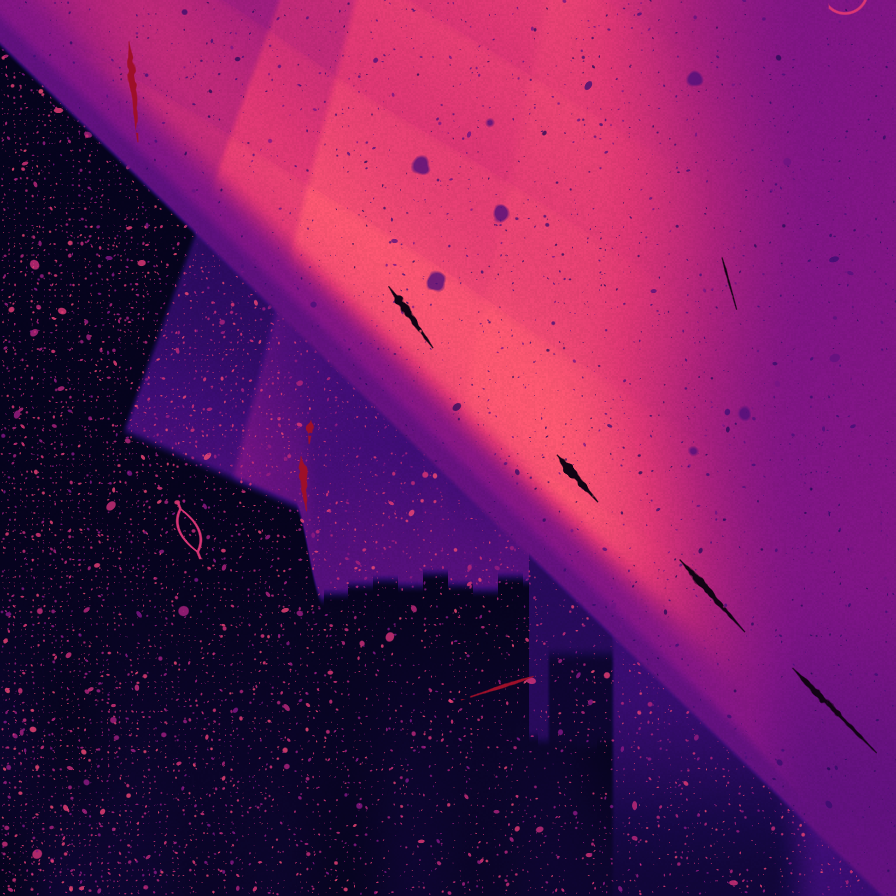
Give the GLSL for this background, as a Shadertoy shader.

```glsl
// Diagonal magenta light leak over dark navy, with beams, a blocky skyline, dust and scratches.

float hash(vec2 p) {
    vec3 q = fract(vec3(p.xyx) * 0.1031);
    q += dot(q, q.yzx + 33.33);
    return fract((q.x + q.y) * q.z);
}

float noise(vec2 p) {
    vec2 i = floor(p), f = fract(p);
    f = f * f * (3.0 - 2.0 * f);
    return mix(mix(hash(i), hash(i + vec2(1, 0)), f.x),
               mix(hash(i + vec2(0, 1)), hash(i + vec2(1, 1)), f.x), f.y);
}

// Colour ramp from navy through purple to hot pink, heat in 0..6
vec3 ramp(float heat) {
    vec3 stops[7] = vec3[7](vec3(.012, .01, .09), vec3(.09, .03, .28), vec3(.24, .05, .46),
        vec3(.49, .08, .52), vec3(.67, .13, .48), vec3(.86, .21, .45), vec3(.98, .34, .44));
    vec3 col = stops[0];
    for (int i = 1; i < 7; i++) col = mix(col, stops[i], clamp(heat - float(i - 1), 0.0, 1.0));
    return col;
}

float cover(float d, float px) { return clamp(0.5 - d / px, 0.0, 1.0); }

// One irregular, randomly turned speck per occupied grid cell
float specks(vec2 p, float cells, float density, float px) {
    vec2 id = floor(p * cells);
    float pick = hash(id + cells), size = hash(id + 7.3), a = 6.283 * hash(id + 19.1);
    vec2 q = fract(p * cells) - 0.3 - 0.4 * vec2(hash(id + 3.7), hash(id + 11.9));
    q = mat2(cos(a), -sin(a), sin(a), cos(a)) * q;
    q.y *= 1.0 + 0.9 * hash(id + 5.5);
    float r = 0.05 + 0.17 * size * size;
    return step(pick, density) * cover((length(q) - r) / cells, px);
}

// Tapered scratch with a ragged outline
float scratch(vec2 p, vec2 a, vec2 b, float width, float px) {
    vec2 ab = b - a;
    float t = clamp(dot(p - a, ab) / dot(ab, ab), 0.0, 1.0);
    float ragged = width * (1.0 - t) * smoothstep(0.0, 0.3, t) * (0.4 + noise(p * 190.0));
    float gaps = smoothstep(0.2, 0.35, noise(p * 130.0 + 4.0) + 0.4 * (1.0 - t));
    return gaps * cover(length(p - a - ab * t) - ragged - 0.0006, px);
}

float blot(vec2 p, vec2 c, float r, float px) {
    return cover(length(p - c) - r * (0.7 + 0.5 * noise(p * 120.0)), px + 0.002);
}

void mainImage(out vec4 fragColor, in vec2 fragCoord) {
    vec2 p = fragCoord / iResolution.xy;
    float px = 1.3 / min(iResolution.x, iResolution.y);
    float side = p.y + 0.965 * p.x - 0.95;            // above zero: lit side
    float edgeA = p.x - 0.312 + 0.36 * (1.0 - p.y);   // left edges of the beams
    float edgeB = p.x - 0.397 + 0.256 * (1.0 - p.y);
    float beamA = smoothstep(-0.005, 0.005, edgeA);
    float beamB = smoothstep(-0.006, 0.006, edgeB);
    float cloud = noise(p * 4.0) - 0.5;

    // Lit side: pink core, purple right, facets and rim band
    float lit = mix(5.1, 3.05, smoothstep(0.64, 0.93, p.x + 0.09 * cloud));
    lit += 0.75 * exp(-70.0 * pow(side - 0.16, 2.0)) * smoothstep(0.9, 0.6, p.x);
    lit -= 0.65 * (1.0 - beamB) + (1.0 - beamA) * (0.75 + 0.7 * smoothstep(0.2, 0.0, p.x));
    lit -= 0.5 * smoothstep(0.4, 0.08, p.y);
    float facet = fract((p.y + 0.62 * p.x) * 7.0 + 0.2 * cloud);
    lit += 0.3 * (facet - 0.5) * smoothstep(1.0, 0.93, facet) * smoothstep(0.85, 0.5, p.x);
    lit += 0.2 * smoothstep(0.0, 0.02, p.x - 0.6 + 0.2 * (1.0 - p.y)) * smoothstep(0.8, 0.6, p.x);
    float rim = 2.55 + 0.55 * smoothstep(0.02, 0.045, side) + 0.2 * cloud;
    lit = mix(min(rim, lit), lit, smoothstep(0.05, 0.11, side));

    // Shadow side: faint columns and beams cut off by a skyline
    float dark = 0.12 + 0.5 * smoothstep(0.45, 0.0, p.y) * noise(vec2(p.x * 13.0, p.y * 5.0));
    float blocks = 0.32 + 0.04 * hash(vec2(floor(p.x * 36.0), 2.0));
    float skyline = mix(0.58 - 0.44 * p.x, blocks, smoothstep(0.33, 0.36, p.x));
    float column = step(0.59, p.x);
    skyline = mix(skyline, 0.165 + 0.02 * hash(vec2(floor(p.x * 45.0), 8.0)), column);
    float open = smoothstep(-0.008, 0.008, p.y - skyline) * beamA;
    float beam = 1.6 + 0.25 * beamB + 0.5 * beamB * exp(-14.0 * max(edgeB, 0.0));
    beam += 0.4 * smoothstep(0.17, 0.0, p.y - skyline) * (1.0 - column);
    beam -= 0.5 * column + 0.9 * smoothstep(0.61, 0.615, p.x) * smoothstep(0.28, 0.26, p.y);
    dark = mix(dark, beam + 0.3 * cloud, open);
    float corner = mix(0.7, 1.9, smoothstep(0.0, 0.25, p.y)) + 1.2 * smoothstep(0.86, 0.92, p.x);
    dark = mix(dark, corner, smoothstep(0.681, 0.687, p.x));

    float isLit = smoothstep(-0.005, 0.005, side);
    vec3 col = ramp(mix(dark, lit, isLit));
    col *= 0.97 + 0.06 * hash(floor(p * 512.0));

    // Dust: pink on shadow, plum on light
    float crowd = mix(0.3 + 0.3 * smoothstep(0.5, 0.0, p.x), 0.11, isLit);
    for (int i = 0; i < 4; i++) {
        float cells = 36.0 * pow(1.62, float(i));
        float tone = hash(floor(p * cells) + 31.0);
        float dust = specks(p, cells, crowd * (0.35 + 0.25 * float(i)), px);
        vec3 tint = mix(ramp(3.0 + 2.6 * tone), ramp(1.2 + 1.8 * tone), isLit);
        col = mix(col, tint, dust * mix(0.85, 0.75, isLit));
    }

    // Larger stains on the light
    float stain = blot(p, vec2(.486, .685), .011, px) + blot(p, vec2(.470, .816), .010, px)
        + blot(p, vec2(.560, .762), .010, px) + blot(p, vec2(.831, .539), .008, px)
        + blot(p, vec2(.775, .911), .008, px) + blot(p, vec2(.774, .496), .005, px)
        + blot(p, vec2(.547, .863), .005, px);
    col = mix(col, ramp(2.3), 0.8 * min(stain, 1.0));

    // Black scratches along the diagonal, then red and pink fibres
    float black = scratch(p, vec2(.434, .680), vec2(.483, .612), .006, px)
        + scratch(p, vec2(.622, .492), vec2(.667, .440), .008, px)
        + scratch(p, vec2(.759, .375), vec2(.831, .295), .005, px)
        + scratch(p, vec2(.885, .254), vec2(.978, .160), .005, px)
        + scratch(p, vec2(.806, .712), vec2(.822, .655), .001, px);
    col = mix(col, vec3(.07, .01, .08), min(black, 1.0));
    float red = scratch(p, vec2(.144, .953), vec2(.154, .840), .005, px)
        + scratch(p, vec2(.347, .530), vec2(.345, .505), .005, px)
        + scratch(p, vec2(.336, .490), vec2(.342, .430), .006, px)
        + scratch(p, vec2(.595, .245), vec2(.515, .219), .002, px);
    col = mix(col, vec3(.62, .06, .16), min(red, 1.0));
    vec2 q = p - vec2(.211, .408);
    q.x += 0.4 * q.y;
    float loopFibre = abs(abs(q.x) - 0.011 * max(1.0 - pow(q.y / 0.024, 2.0), 0.0)) - 0.0015;
    col = mix(col, ramp(4.9), cover(max(loopFibre, abs(q.y) - 0.032), px));
    float curl = abs(length(p - vec2(.943, 1.01)) - 0.025) - 0.0015;
    col = mix(col, ramp(5.0), cover(max(curl, 0.925 - p.x), px));

    fragColor = vec4(col, 1.0);
}
```
